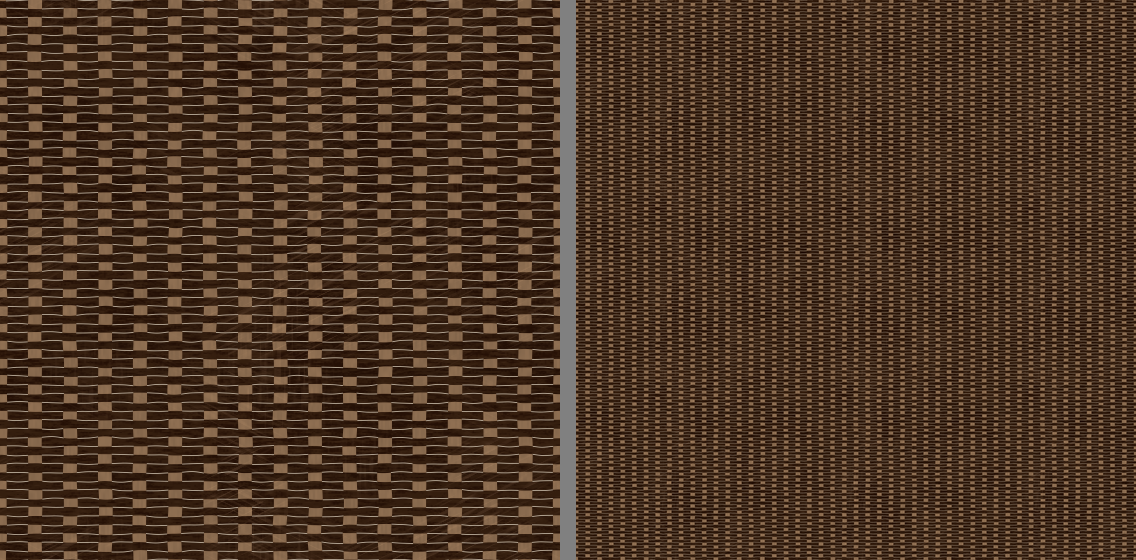
Left: one tile. Right: repeated 3 by 3.
Give the GLSL for this pattern, as a WebGL 1 fragment shader.

```glsl
precision highp float;
uniform vec2 u_resolution;

const vec2 GRID = vec2(16.0, 64.0);   // warp columns, weft rows
const float PI = 3.14159265;
const float WARP_HALF_WIDTH = 0.197;  // in columns
const float GAP_HALF_WIDTH = 0.05;    // in rows

const vec3 WEFT_DEEP = vec3(0.14, 0.06, 0.02);
const vec3 WEFT_BROWN = vec3(0.20, 0.115, 0.055);
const vec3 WEFT_SCUFF = vec3(0.32, 0.22, 0.15);
const vec3 WARP_TAN = vec3(0.54, 0.42, 0.31);
const vec3 GAP_PALE = vec3(0.74, 0.69, 0.62);

float hash(vec2 p) {
  vec3 q = fract(p.xyx * 0.1031);
  q += dot(q, q.yzx + 33.33);
  return fract((q.x + q.y) * q.z);
}

// Value noise that wraps after a whole number of cells
float noise(vec2 p, vec2 period, float seed) {
  vec2 cell = floor(p);
  vec2 f = p - cell;
  f = f * f * (3.0 - 2.0 * f);
  vec2 a = mod(cell, period) + seed;
  vec2 b = mod(cell + 1.0, period) + seed;
  return mix(mix(hash(a), hash(vec2(b.x, a.y)), f.x),
             mix(hash(vec2(a.x, b.y)), hash(b), f.x), f.y);
}

float tileNoise(vec2 uv, vec2 cells, float seed) {
  return noise(uv * cells, cells, seed);
}

// Soft edge one pixel wide: 1 where d is positive
float coverage(float d, float pixel) {
  return clamp(d / pixel + 0.5, 0.0, 1.0);
}

// Vertical shift of the gap below a row, in rows
float gapOffset(float column, float row) {
  float bulge = 0.035 * cos(PI * (column + row));
  float wobble = noise(vec2(column * 2.0, row), vec2(2.0 * GRID.x, GRID.y), 17.0);
  return 0.22 * (wobble - 0.5) - bulge;
}

// Patches of fine scratches; whole-number shear keeps them wrapping
float scratches(vec2 uv, float shear, float seed) {
  vec2 sheared = vec2(uv.x, 2.0 * uv.y + shear * uv.x);
  float lines = tileNoise(sheared, vec2(24.0, 150.0), seed);
  float patches = tileNoise(uv, vec2(7.0), seed + 5.0);
  return smoothstep(0.55, 0.95, lines) * smoothstep(0.4, 0.8, patches);
}

float crossScuffs(vec2 uv, float seed) {
  float lines = tileNoise(uv, vec2(230.0, 24.0), seed);
  float patches = tileNoise(uv, vec2(6.0), seed + 9.0);
  return smoothstep(0.55, 0.95, lines) * smoothstep(0.5, 0.85, patches);
}

float wear(vec2 uv) {
  return scratches(uv, -1.0, 31.0) + 0.7 * scratches(uv, 1.0, 67.0)
       + 0.6 * crossScuffs(uv, 83.0);
}

vec3 weftColor(vec2 uv, float row, float worn) {
  float fibre = tileNoise(uv, vec2(60.0, 360.0), 11.0);
  float grain = tileNoise(uv, vec2(310.0, 400.0), 23.0);
  float cloud = tileNoise(uv, vec2(9.0), 41.0);
  float tone = 0.5 * fibre + 0.25 * grain + 0.25 * cloud;
  vec3 color = mix(WEFT_DEEP, WEFT_BROWN, smoothstep(0.2, 0.65, tone));
  color *= 0.95 + 0.1 * hash(vec2(mod(row, GRID.y), 3.0));
  return mix(color, WEFT_SCUFF, clamp(0.6 * worn + 0.2 * smoothstep(0.75, 1.0, fibre), 0.0, 0.8));
}

vec3 warpColor(vec2 uv, vec2 block, float worn) {
  float grain = tileNoise(uv, vec2(280.0, 70.0), 53.0);
  float blockTone = hash(mod(block, GRID) + 7.0);
  return WARP_TAN * (0.93 + 0.08 * grain + 0.06 * blockTone + 0.08 * worn);
}

void main() {
  vec2 uv = gl_FragCoord.xy / u_resolution;
  vec2 pixel = GRID / u_resolution;
  vec2 weave = uv * GRID;
  weave.x += 0.06 * (tileNoise(uv, vec2(16.0, 20.0), 71.0) - 0.5);

  // Nearest column and nearest gap between rows
  float column = floor(weave.x + 0.5);
  float gap = floor(weave.y + 0.5);
  float fromGap = weave.y - gap - gapOffset(weave.x, gap);
  float above = coverage(fromGap, pixel.y);
  float row = gap - 1.0 + step(0.0, fromGap);

  // The warp shows on alternate rows of each column
  float onColumn = coverage(WARP_HALF_WIDTH - abs(weave.x - column), pixel.x);
  float showsAbove = 1.0 - mod(column + gap, 2.0);
  float warpMask = onColumn * mix(1.0 - showsAbove, showsAbove, above);

  // Pale gap line, hidden where a strip crosses the warp
  float gapMask = coverage(fromGap + GAP_HALF_WIDTH, pixel.y)
                - coverage(fromGap - GAP_HALF_WIDTH, pixel.y);
  gapMask *= 1.0 - onColumn;

  float worn = wear(uv);
  vec3 color = weftColor(uv, row, worn);
  color = mix(color, warpColor(uv, vec2(column, row), worn), warpMask);
  color = mix(color, GAP_PALE, gapMask);
  gl_FragColor = vec4(color, 1.0);
}
```
